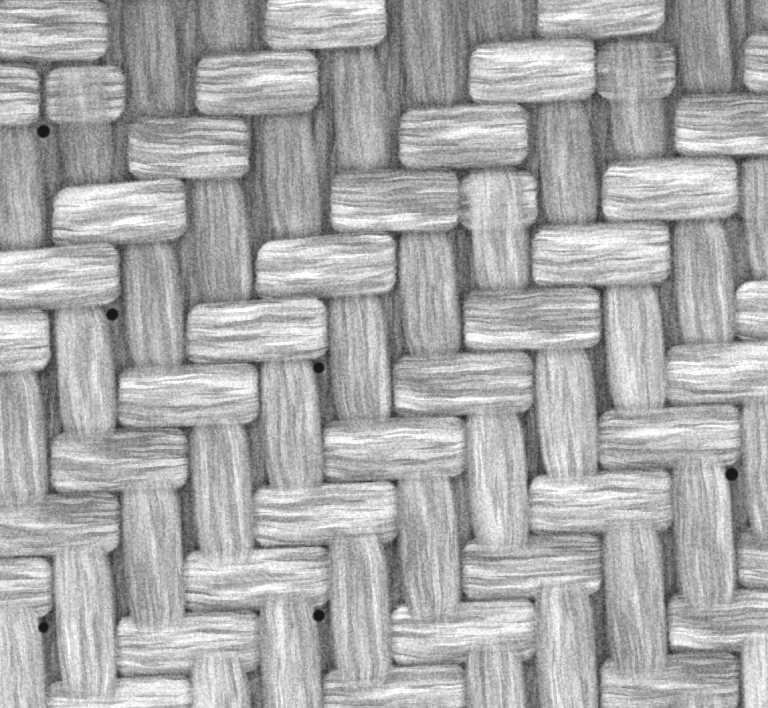
A Shadertoy shader for this texture:

```glsl
// A worn grey 2/2 twill: flat crosswise bundles step diagonally over upright ones.
// Each bundle is a distance shape filled with stretched cellular noise as fibres;
// the weave is loose and dim at the top and tightens toward the bottom.

const float ROW_ASPECT = 0.9;    // row pitch over column pitch
const float REPEAT = 4.0;        // threads per twill repeat
const float WEFT_TONE = 0.77;
const float WARP_TONE = 0.77;
const float HOLE_TONE = 0.10;

float hash(vec2 p) {
    vec3 q = fract(p.xyx * 0.1031);
    q += dot(q, q.yzx + 33.33);
    return fract((q.x + q.y) * q.z);
}

// Smooth cellular noise: each cell has one random tone
float cells(vec2 p) {
    vec2 base = floor(p);
    float total = 0.0, weight = 0.0;
    for (int j = -1; j <= 1; j++)
    for (int i = -1; i <= 1; i++) {
        vec2 id = base + vec2(i, j);
        vec2 d = p - id - vec2(hash(id), hash(id + 57.3));
        float w = exp(-10.0 * dot(d, d));
        total += w * hash(id + 113.7);
        weight += w;
    }
    return total / max(weight, 1e-6);
}

// Long thin cells in two widths, centred on zero
float fibres(float along, float across, float seed) {
    across += 0.012 * sin(along * 5.0 + seed) + 0.006 * sin(along * 13.0);
    float broad = cells(vec2(along * 0.9, across * 10.0) + seed * 17.0);
    float fine = cells(vec2(along * 2.2, across * 23.0) + seed * 31.0);
    return 0.55 * broad + 0.45 * fine - 0.5;
}

float roundedBox(vec2 d, vec2 halfSize, float radius) {
    vec2 q = abs(d) - halfSize + radius;
    return length(max(q, 0.0)) + min(max(q.x, q.y), 0.0) - radius;
}

// Crosswise bundle over a tone; fibres bow in toward its ends
float addWeft(float under, vec2 d, vec2 halfSize, float seed) {
    float dist = roundedBox(d, halfSize, 0.24);
    if (dist > 0.25) return under;
    float bow = d.y * (1.0 + 0.16 * d.x * d.x) + 0.04 * d.x * d.x;
    float strand = fibres(d.x, bow, seed);
    dist += 0.07 * strand;
    float tone = WEFT_TONE + 0.6 * strand + 0.05 * (seed - 0.5);
    tone -= 0.14 * smoothstep(-0.12, 0.02, dist);
    under *= 1.0 - 0.25 * (1.0 - smoothstep(0.0, 0.2, dist));
    return mix(under, tone, 1.0 - smoothstep(-0.03, 0.03, dist));
}

// Upright tapered bundle over a tone; its ends fade under the weft
float addWarp(float under, vec2 d, vec2 halfSize, float strength, float seed) {
    float t = d.y / halfSize.y;
    if (abs(t) > 1.0) return under;
    d.x -= 0.09 * t;
    float width = halfSize.x * sqrt(1.0 - 0.75 * t * t * t * t);
    float strand = fibres(d.y, d.x * halfSize.x / width, seed);
    float dist = abs(d.x) - width + 0.06 * strand;
    float ends = 1.0 - smoothstep(0.66, 1.0, abs(t));
    float tone = WARP_TONE + 0.42 * strand + 0.06 * (seed - 0.5);
    tone -= 0.10 * smoothstep(-0.14, 0.0, dist);
    under *= 1.0 - 0.15 * ends * (1.0 - smoothstep(0.0, 0.14, dist));
    float cover = 1.0 - smoothstep(-0.05, 0.04, dist);
    return mix(under, tone, cover * ends * strength);
}

void mainImage(out vec4 fragColor, in vec2 fragCoord) {
    vec2 p = fragCoord / iResolution.x;
    float down = iResolution.y / iResolution.x - p.y;
    float tight = smoothstep(-0.1, 0.75, down + 0.2 * p.x);

    // Thread grid: x counts columns, y counts slightly tilted rows downward
    vec2 grid = vec2(p.x * 11.16 - 0.233, (down + 0.042 * p.x) * 12.39 - 4.516);
    vec2 cell = floor(grid + 0.5);

    // Shaded ground between the bundles
    float tone = mix(0.53, 0.45, tight) + 0.3 * fibres(grid.y, grid.x, 3.0);
    float hole = 0.0;

    // Weft floats, with short stray ones in the loose rows and small round holes
    for (int j = -1; j <= 1; j++) {
        float row = cell.y + float(j);
        float first = 4.5 - row;
        float n = floor((grid.x - first) / REPEAT + 0.5);
        float stray = floor((grid.x - first - 1.5) / REPEAT + 0.5);
        float seed = hash(vec2(row, n) + 40.0);
        float straySeed = hash(vec2(row, stray) + 80.0);
        vec2 d = vec2(grid.x - first - REPEAT * n, (grid.y - row) * ROW_ASPECT);
        vec2 s = vec2(grid.x - first - REPEAT * stray - 1.5, d.y - 0.06);

        if (row < 0.0 && mod(row, 2.0) > 0.5 && straySeed < 0.75)
            tone = addWeft(tone, s, vec2(0.58, 0.41), straySeed);
        vec2 size = vec2(mix(0.84, 1.05, tight) + 0.08 * (seed - 0.5), 0.45);
        vec2 tilted = d + vec2(0.0, (seed - 0.4) * 0.16 * (1.0 - tight) * d.x);
        tone = addWeft(tone, tilted, size, seed);

        float spot = length(d - vec2(0.9, 0.57)) - 0.07 - 0.03 * fract(seed * 9.0);
        float punched = step(hash(vec2(n, row) + 21.0), 0.32);
        hole = max(hole, punched * (1.0 - smoothstep(-0.02, 0.03, spot)));
    }

    // Warp floats, longer and fuller toward the bottom
    for (int i = -1; i <= 1; i++) {
        float column = cell.x + float(i);
        float first = 6.5 - column;
        float m = floor((grid.y - first) / REPEAT + 0.5);
        float seed = hash(vec2(column, m) + 11.0);
        vec2 d = vec2(grid.x - column, (grid.y - first - REPEAT * m) * ROW_ASPECT);
        vec2 size = vec2(mix(0.34, 0.43, tight), (1.1 + 0.55 * down * down) * ROW_ASPECT);
        tone = addWarp(tone, d, size, mix(0.4, 1.0, tight), seed);
    }

    tone += 0.14 * (cells(p * 380.0) - 0.5);
    tone = mix(tone, HOLE_TONE, hole);
    fragColor = vec4(vec3(clamp(tone, 0.0, 1.0)), 1.0);
}
```
